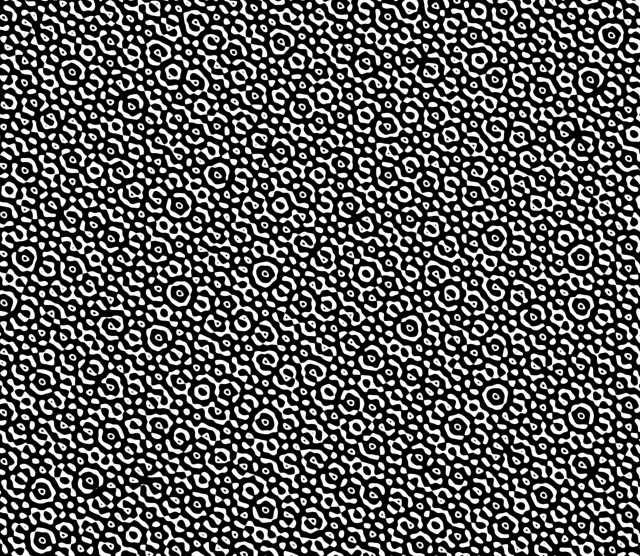
A Shadertoy shader for this pattern:

```glsl
// Draws a black and white maze of rings, worms and grains from interfering plane waves.

const vec3  INK          = vec3(0.005);
const vec3  PAPER        = vec3(0.99);
const int   WAVE_COUNT   = 7;
const float PI           = 3.14159265;
const float WAVELENGTH   = 0.0173;   // in canvas heights
const float GRAIN_ANGLE  = 0.9;      // strongest wave direction, across the worms
const float GRAIN_BIAS   = 0.34;     // how much that direction dominates
const float PHASE_DRIFT  = 0.8;      // slow change of phase between regions
const float WHITE_LEVEL  = 0.68;     // crests above this turn white
const float HOLE_LEVEL   = 4.75;     // the highest peaks are pierced
const float EDGE         = 0.00145;  // half width of the soft edge, in heights

// Sum of plane waves: x is the height, yz its slope.
vec3 waveField(vec2 p) {
    float k = 2.0 * PI / WAVELENGTH;
    vec3 field = vec3(0.0);
    for (int i = 0; i < WAVE_COUNT; i++) {
        float n = float(i);
        float angle = GRAIN_ANGLE + PI * n / float(WAVE_COUNT);
        vec2 dir = vec2(cos(angle), sin(angle));
        float amplitude = 1.0 + GRAIN_BIAS * cos(2.0 * (angle - GRAIN_ANGLE));
        float drift = PHASE_DRIFT * sin(dot(p, vec2(5.0, 4.0)) + 2.0 * n);
        float phase = k * dot(p, dir) + 2.4 * n * n + drift;
        field += amplitude * vec3(cos(phase), -k * sin(phase) * dir);
    }
    return field;
}

void mainImage(out vec4 fragColor, in vec2 fragCoord) {
    vec2 p = fragCoord / iResolution.y;
    vec3 field = waveField(p);

    // White lies between the two levels; dividing by slope gives a distance.
    float inside = min(field.x - WHITE_LEVEL, HOLE_LEVEL - field.x);
    float slope = max(length(field.yz), 0.3 * PI / WAVELENGTH);
    float dist = inside / slope;

    float softness = max(EDGE, 0.6 / iResolution.y);
    float white = smoothstep(-softness, softness, dist);
    fragColor = vec4(mix(INK, PAPER, white), 1.0);
}
```
